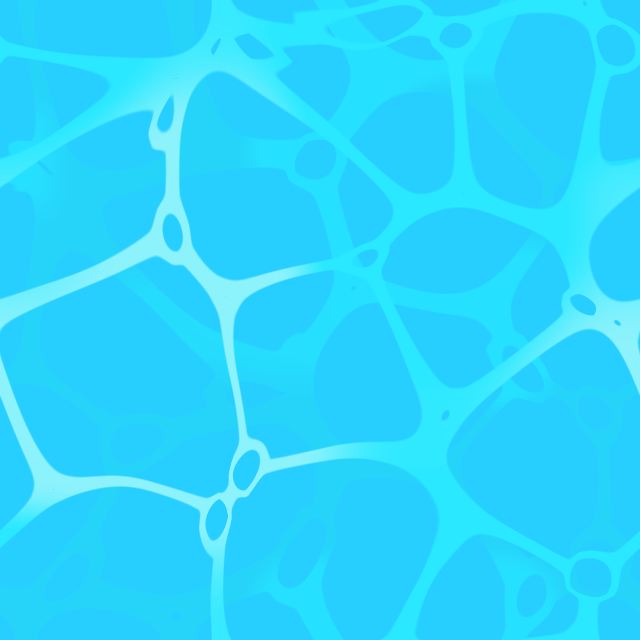
Reproduce this texture procedurally as a Shadertoy shader.

```glsl
const vec3 WATER = vec3(0.15, 0.81, 1.00);
const vec3 DEEP_DIM = vec3(0.15, 0.83, 0.98);
const vec3 DEEP_LIT = vec3(0.15, 0.88, 1.00);
const vec3 CREST_AQUA = vec3(0.16, 0.91, 1.00);
const vec3 CREST_PALE = vec3(0.55, 0.95, 0.99);

vec2 hash22(vec2 p) {
    vec3 q = fract(p.xyx * vec3(0.1031, 0.1030, 0.0973));
    q += dot(q, q.yzx + 33.33);
    return fract((q.xx + q.yz) * q.zy);
}

// Two channels of value noise that wrap after "period" lattice cells
vec2 tileNoise(vec2 uv, float period, float seed) {
    vec2 p = uv * period;
    vec2 i = floor(p);
    vec2 f = p - i;
    f = f * f * f * (f * (f * 6.0 - 15.0) + 10.0);
    vec2 a = hash22(mod(i, period) + seed);
    vec2 b = hash22(mod(i + vec2(1, 0), period) + seed);
    vec2 c = hash22(mod(i + vec2(0, 1), period) + seed);
    vec2 d = hash22(mod(i + vec2(1, 1), period) + seed);
    return mix(mix(a, b, f.x), mix(c, d, f.x), f.y);
}

float smoothMin(float a, float b, float k) {
    float h = max(k - abs(a - b), 0.0) / k;
    return min(a, b) - h * h * k * 0.25;
}

// Approximate signed distance to a web of rounded cells with eyelets at its joints
float causticWeb(vec2 uv, vec2 grid, float halfWidth, float rounding, float seed) {
    vec2 p = uv + 0.07 * (tileNoise(uv, 4.0, seed + 31.0) - 0.5);
    vec2 cell = floor(p * grid);
    vec4 near = vec4(9.0);
    vec3 ids = vec3(0.0);
    float weightSum = 0.0;

    // Four nearest sites, and a soft sum over all of them
    for (int y = -2; y <= 2; y++)
    for (int x = -2; x <= 2; x++) {
        vec2 site = cell + vec2(x, y);
        vec2 rnd = hash22(mod(site, grid) + seed);
        float d = length((site + 0.08 + 0.84 * rnd) / grid - p);
        float id = rnd.x + rnd.y;
        weightSum += exp(-d / rounding);
        if (d < near.x) {
            near = vec4(d, near.xyz);
            ids = vec3(id, ids.xy);
        } else if (d < near.y) {
            near = vec4(near.x, d, near.yz);
            ids = vec3(ids.x, id, ids.y);
        } else if (d < near.z) {
            near = vec4(near.xy, d, near.z);
            ids.z = id;
        } else {
            near.w = min(near.w, d);
        }
    }

    // Strands with filleted joints
    float others = max(weightSum * exp(near.x / rounding) - 1.0, 1e-5);
    float strand = -0.5 * rounding * log(others);
    strand -= halfWidth * mix(0.5, 1.5, tileNoise(uv, 3.0, seed + 57.0).x);

    // Eyelets where three cells meet, with a random size per joint
    float joint = length(near.xxy - near.yzz) / 2.12;
    float pick = fract((ids.x + ids.y + ids.z) * 7.31);
    float eyelet = 0.034 * smoothstep(0.25, 0.9, pick);
    eyelet *= smoothstep(0.0, 0.07, near.w - near.z);
    float web = smoothMin(strand, joint - eyelet - 1.4 * halfWidth, 0.015);
    return max(web, eyelet - joint);
}

float coverage(float dist, float blur) {
    return 1.0 - smoothstep(-blur, blur, dist);
}

void mainImage(out vec4 fragColor, in vec2 fragCoord) {
    vec2 uv = fragCoord / iResolution.xy;
    float blur = 1.0 / iResolution.y;

    // Faint web deep under the surface
    float deep = causticWeb(uv, vec2(4, 3), 0.013, 0.030, 11.0);
    float deepTone = smoothstep(0.32, 0.54, tileNoise(uv, 4.0, 83.0).x);
    vec3 deepColor = mix(DEEP_DIM, DEEP_LIT, deepTone);
    vec3 color = mix(WATER, deepColor, coverage(deep, blur));

    // Bright web on the surface, fading between aqua and pale
    float crest = causticWeb(uv, vec2(3, 4), 0.009, 0.024, 47.0);
    float crestTone = smoothstep(0.38, 0.68, tileNoise(uv, 3.0, 139.0).y);
    vec3 crestColor = mix(CREST_AQUA, CREST_PALE, crestTone);
    color = mix(color, crestColor, coverage(crest, blur));

    fragColor = vec4(color, 1.0);
}
```
